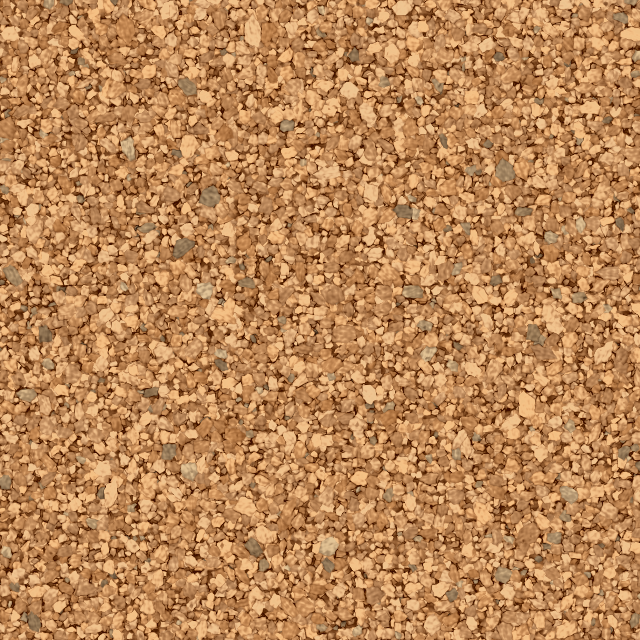
Write a Shadertoy shader that draws this texture.

```glsl
#define FINE_CELLS 92.0
#define LAYER_GROWTH 1.42
#define CRACK_WIDTH 0.0024
#define CRACK_DEPTH 0.62
#define EDGE_WOBBLE 0.0022
#define STREAK_GAIN 0.24
#define SPECKLE_GAIN 0.30
#define GREY_CHANCE 0.03
#define DEEP_BROWN vec3(0.44, 0.24, 0.09)
#define CORK_TAN vec3(0.80, 0.58, 0.38)
#define PALE_CORK vec3(0.95, 0.76, 0.54)

// Four random values in 0..1 for an integer cell
vec4 hash4(ivec4 cell) {
    uvec4 v = uvec4(cell) * 1664525u + 1013904223u;
    v += v.yzxy * v.wxyz;
    v ^= v >> 16u;
    v += v.yzxy * v.wxyz;
    return vec4(v >> 8u) / 16777216.0;
}

vec2 rotate(vec2 p, float angle) {
    float c = cos(angle), s = sin(angle);
    return vec2(c * p.x - s * p.y, s * p.x + c * p.y);
}

float cornerSlope(ivec2 corner, vec2 offset) {
    float angle = 6.2832 * hash4(ivec4(corner, 71, 13)).x;
    return dot(vec2(cos(angle), sin(angle)), offset);
}

float gradientNoise(vec2 p) {
    ivec2 i = ivec2(floor(p));
    vec2 f = fract(p);
    vec2 u = f * f * f * (f * (f * 6.0 - 15.0) + 10.0);
    float low = mix(cornerSlope(i, f),
                    cornerSlope(i + ivec2(1, 0), f - vec2(1, 0)), u.x);
    float high = mix(cornerSlope(i + ivec2(0, 1), f - vec2(0, 1)),
                     cornerSlope(i + ivec2(1, 1), f - vec2(1, 1)), u.x);
    return mix(low, high, u.y);
}

// Irregular convex chip: six half planes at uneven angles and reaches
float chipDistance(vec2 p, float seed, float radius) {
    float d = -1.0;
    for (int k = 0; k < 6; k++) {
        float jitter = fract(seed * 31.7 + float(k) * 0.618);
        float reach = fract(seed * 57.3 * float(k + 1));
        float angle = 1.0472 * (float(k) + 0.7 * jitter);
        d = max(d, dot(p, vec2(cos(angle), sin(angle))) - radius * mix(0.72, 1.2, reach));
    }
    return d;
}

vec3 corkRamp(float tone) {
    vec3 color = mix(DEEP_BROWN, CORK_TAN, tone / 0.72);
    return mix(color, PALE_CORK, clamp((tone - 0.72) / 0.28, 0.0, 1.2));
}

void mainImage(out vec4 fragColor, in vec2 fragCoord) {
    vec2 uv = fragCoord / iResolution.y;
    float soft = max(0.7 / iResolution.y, 0.0008);
    vec2 p = uv + EDGE_WOBBLE * vec2(gradientNoise(uv * 130.0),
                                     gradientNoise(uv * 130.0 + 37.0));
    float crack = CRACK_DEPTH * smoothstep(-0.35, 0.4, gradientNoise(uv * 48.0 + 9.0));

    // Dark binder seen between the chips
    float tone = 0.18 + 0.8 * gradientNoise(uv * 60.0);
    float tint = 0.0, grey = 0.0;
    vec2 grainUv = uv;

    // Paint chips from the finest layer to the coarsest
    for (int layer = 0; layer < 4; layer++) {
        float scale = FINE_CELLS / pow(LAYER_GROWTH, float(layer));
        ivec2 home = ivec2(floor(p * scale));
        for (int n = 0; n < 9; n++) {
            ivec2 cell = home + ivec2(n % 3 - 1, n / 3 - 1);
            vec4 place = hash4(ivec4(cell, layer, 5));
            if (place.w > 1.0 - 0.3 * float(layer)) continue;
            vec2 local = p * scale - vec2(cell) - 0.5 - 0.6 * (place.xy - 0.5);
            if (dot(local, local) > 1.3) continue;

            vec4 look = hash4(ivec4(cell, layer, 23));
            float stretch = mix(1.0, 1.5, look.x * look.x);
            vec2 q = rotate(local, 6.2832 * place.z) * vec2(1.0 / stretch, sqrt(stretch));
            float d = chipDistance(q, look.y, mix(0.40, 0.53, look.w)) / scale;

            // Crack shadow around the chip, then its face with a slight tilt
            float shadow = 1.0 - smoothstep(0.0, CRACK_WIDTH, d);
            tone = max(tone - crack * mix(0.5, 1.1, look.x) * shadow, -0.4);
            float cover = 1.0 - smoothstep(-soft, soft, d);
            float isGrey = step(look.w, GREY_CHANCE);
            float face = mix(0.52, 1.03, look.z) - 0.18 * isGrey;
            face += 0.16 * q.x + 0.08 * (local.y - local.x);
            face -= 0.13 * smoothstep(-0.0025, 0.0, d);
            tone = mix(tone, face, cover);
            tint = mix(tint, 2.0 * fract(look.x * 19.0) - 1.0, cover);
            grey = mix(grey, isGrey, cover);
            if (cover > 0.5) grainUv = q / scale + place.xy;
        }
    }

    // Streaks along each chip, fine speckle and small pits
    tone += STREAK_GAIN * gradientNoise(grainUv * vec2(75.0, 230.0));
    tone += SPECKLE_GAIN * gradientNoise(uv * 165.0 + 3.0);
    tone -= 0.5 * smoothstep(0.38, 0.6, gradientNoise(uv * 85.0 + 51.0));

    vec3 color = corkRamp(clamp(tone, -0.4, 1.15));
    color += tint * vec3(0.012, -0.008, -0.026);
    float luma = dot(color, vec3(0.3, 0.59, 0.11));
    color = mix(color, luma * vec3(1.08, 0.98, 0.78), 0.6 * grey);
    fragColor = vec4(clamp(color, 0.0, 1.0), 1.0);
}
```
